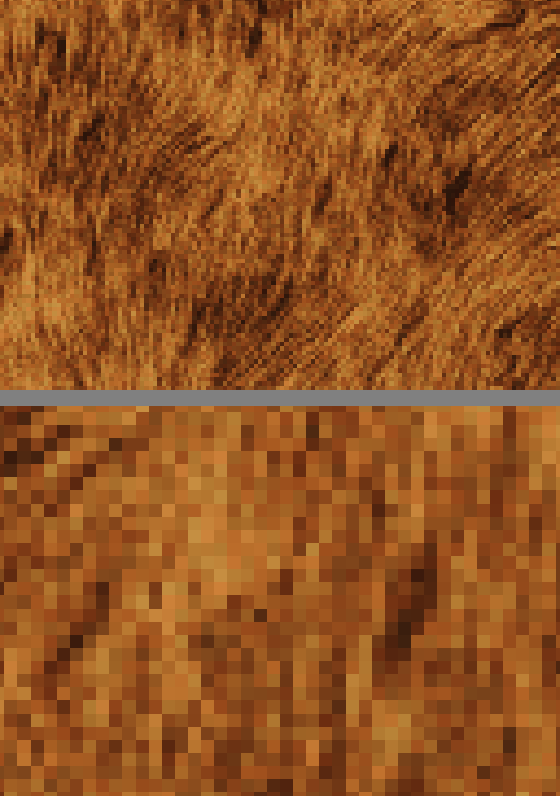
Top: the whole. Bottom: its middle third, enlarged.
Reproduce this texture procedurally as a WebGL 1 fragment shader.

```glsl
precision highp float;
// Coarse mosaic of red-brown fur: every square tile gets one tone, summed from
// streaked hash noise along a bending hair direction, layered-sine patches and
// sparse dark partings. The tone is then spread over a ramp by colour share.

uniform vec2 u_resolution;

#define TILES_ACROSS 128.0
#define HAIR_AMOUNT 0.58
#define CLUMP_AMOUNT 0.40
#define PATCH_AMOUNT 0.52
#define GRAIN_AMOUNT 0.34
#define TINT_JITTER 0.07
#define PARTING_GRID 11.0
#define PARTING_SHARE 0.30
#define PARTING_DEPTH 2.1
#define PATCH_SCALE 9.0

float hash(vec2 p) {
  vec3 q = fract(vec3(p.xyx) * vec3(0.1031, 0.1030, 0.0973));
  q += dot(q, q.yzx + 33.33);
  return fract((q.x + q.y) * q.z);
}

// Signed hash with unit variance
float grain(vec2 p) {
  return (hash(p) - 0.5) * 3.46;
}

// Layered, rotated and warped sines with about unit variance
float patches(vec2 p) {
  float sum = 0.0;
  float amp = 1.46;
  for (int i = 0; i < 4; i++) {
    p += 0.6 * sin(p.yx * 0.7 + 1.9);
    sum += amp * sin(p.x) * sin(p.y);
    p = mat2(1.36, 1.20, -1.20, 1.36) * p + 2.7;
    amp *= 0.7;
  }
  return sum;
}

// Hair direction: upright at the left, leaning over to the right
vec2 hairDirection(vec2 uv) {
  float angle = mix(1.60, 0.82, uv.x);
  angle += 0.22 * sin(uv.x * 9.0 + uv.y * 5.0) + 0.20 * sin(uv.y * 13.0 - uv.x * 6.0 + 1.0);
  return vec2(cos(angle), sin(angle));
}

// Noise averaged along the hair, rescaled to unit variance
float streaks(vec2 p, vec2 dir) {
  float sum = 0.0;
  float power = 0.0;
  for (int i = -4; i <= 4; i++) {
    float s = float(i);
    float w = exp(-0.22 * s * s);
    sum += w * grain(floor(p + dir * s + 0.5) + 71.0);
    power += w * w;
  }
  return sum / sqrt(power);
}

// Dark slits scattered on a jittered grid, each lying along the hair
float partings(vec2 uv) {
  vec2 q = uv * PARTING_GRID;
  float depth = 0.0;
  for (int j = -1; j <= 1; j++) {
    for (int i = -1; i <= 1; i++) {
      vec2 id = floor(q) + vec2(float(i), float(j));
      vec2 center = id + vec2(hash(id + 3.0), hash(id + 17.0));
      vec2 dir = hairDirection(center / PARTING_GRID);
      vec2 d = q - center;
      float halfLength = mix(0.15, 0.50, hash(id + 41.0));
      float along = dot(d, dir);
      float across = dot(d, vec2(-dir.y, dir.x)) + 0.08 * sin(along * 6.0);
      float away = length(vec2(max(abs(along) - halfLength, 0.0), across));
      float present = step(hash(id + 59.0), PARTING_SHARE);
      depth = max(depth, present * (1.0 - smoothstep(0.02, 0.13, away)));
    }
  }
  return depth;
}

// Colour ramp; the stops sit at the cumulative shares of the coat colours
vec3 coatColour(float t) {
  vec3 c = mix(vec3(0.17, 0.08, 0.04), vec3(0.29, 0.14, 0.06), smoothstep(0.0, 0.025, t));
  c = mix(c, vec3(0.42, 0.19, 0.07), clamp((t - 0.025) / 0.095, 0.0, 1.0));
  c = mix(c, vec3(0.50, 0.26, 0.10), clamp((t - 0.12) / 0.165, 0.0, 1.0));
  c = mix(c, vec3(0.58, 0.30, 0.11), clamp((t - 0.285) / 0.225, 0.0, 1.0));
  c = mix(c, vec3(0.65, 0.38, 0.14), clamp((t - 0.51) / 0.26, 0.0, 1.0));
  c = mix(c, vec3(0.73, 0.47, 0.19), clamp((t - 0.77) / 0.175, 0.0, 1.0));
  return mix(c, vec3(0.80, 0.56, 0.26), clamp((t - 0.945) / 0.055, 0.0, 1.0));
}

void main() {
  // One sample per tile, in units of the canvas width
  vec2 tile = floor(gl_FragCoord.xy / u_resolution.x * TILES_ACROSS);
  vec2 uv = (tile + 0.5) / TILES_ACROSS;
  vec2 dir = hairDirection(uv);

  // Tone as a roughly normal value
  float tone = HAIR_AMOUNT * streaks(tile, dir);
  tone += CLUMP_AMOUNT * streaks(tile * 0.5 + 300.0, dir);
  tone += PATCH_AMOUNT * patches(uv * PATCH_SCALE + 0.8);
  tone += GRAIN_AMOUNT * grain(tile + 500.0);
  tone += 0.06 - PARTING_DEPTH * partings(uv);

  // Spread the tone evenly over 0..1, colour it and shift each tile's hue
  vec3 colour = coatColour(1.0 / (1.0 + exp(-1.7 * tone)));
  float tint = hash(tile + 900.0) - 0.5;
  colour *= 1.0 + TINT_JITTER * tint * vec3(-0.8, 2.0, 2.6);
  gl_FragColor = vec4(colour, 1.0);
}
```
